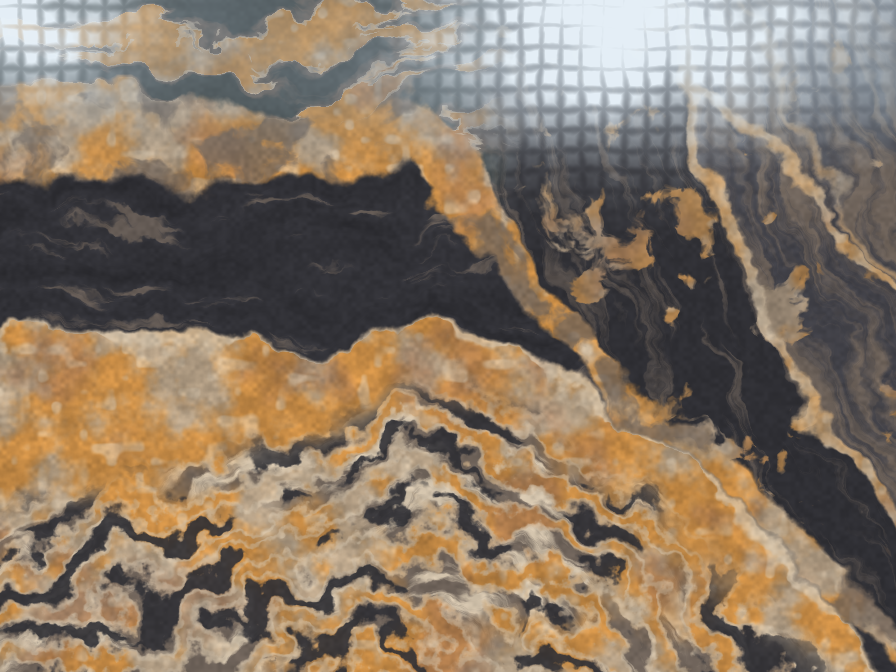
Write a Shadertoy shader that draws this texture.

```glsl
// Polished granite slab: gold and cream layers folded around dark bands.
// Warped arcs and lines split the slab into zones, and noise fills each one.
// A hazy window reflection seen through a mesh lies over the upper edge.

const vec3 CHARCOAL = vec3(0.185, 0.185, 0.205);
const vec3 TAUPE    = vec3(0.43, 0.385, 0.35);
const vec3 BEIGE    = vec3(0.70, 0.62, 0.52);
const vec3 CREAM    = vec3(0.82, 0.76, 0.67);
const vec3 GOLD     = vec3(0.77, 0.54, 0.27);
const vec3 RUST     = vec3(0.60, 0.43, 0.31);
const vec3 SLATE    = vec3(0.53, 0.59, 0.64);
const vec3 GLARE    = vec3(0.91, 0.95, 0.98);
const vec3 SHADE    = vec3(0.24, 0.27, 0.27);
const vec2 FOLD_CENTER = vec2(0.55, -0.25);
const float FOLD_RADIUS = 0.75;
const float EDGE = 0.006;
const float MESH_SIZE = 0.031;
const float VEIN_RATE = 11.5;

float hash(vec2 p) {
    return fract(sin(dot(p, vec2(127.1, 311.7))) * 43758.5453);
}

float noise(vec2 p) {
    vec2 i = floor(p), f = fract(p);
    f = f * f * (3.0 - 2.0 * f);
    return mix(mix(hash(i), hash(i + vec2(1, 0)), f.x),
               mix(hash(i + vec2(0, 1)), hash(i + vec2(1, 1)), f.x), f.y);
}

float fbm(vec2 p) {
    float sum = 0.0, amp = 0.516;
    for (int i = 0; i < 5; i++) {
        sum += amp * noise(p);
        p = mat2(1.6, 1.2, -1.2, 1.6) * p + 7.3;
        amp *= 0.5;
    }
    return sum;
}

vec2 warp(vec2 p, float scale) {
    return vec2(fbm(p * scale + 3.1), fbm(p * scale + 41.7)) - 0.5;
}

float above(float level, float x) { return smoothstep(level - EDGE, level + EDGE, x); }

float line(float d, float width) {
    return 1.0 - smoothstep(width - EDGE * 0.5, width + EDGE, abs(d));
}

// Mottled gold with pale crystals and rusty stains
vec3 goldStone(vec2 p) {
    vec3 c = mix(GOLD, BEIGE, smoothstep(0.46, 0.72, fbm(p * 13.0 + 5.0)));
    c = mix(c, RUST, 0.6 * smoothstep(0.5, 0.72, fbm(p * 9.0 + 20.0)));
    c = mix(c, CREAM, 0.5 * smoothstep(0.68, 0.9, noise(p * 48.0)));
    return c * (0.8 + 0.38 * fbm(p * 30.0));
}

// Folded core: gold crossed by taupe seams with black veins and cream rims
vec3 coreStone(vec2 p, float layer, float rim) {
    vec3 c = goldStone(p);
    float wave = layer * VEIN_RATE + 2.0 * (fbm(p * 5.5 + 9.0) - 0.5) + 1.1 * (fbm(p * 24.0) - 0.5);
    float vein = abs(fract(wave) - 0.5) / VEIN_RATE;
    float zone = 1.0 - smoothstep(0.62, 0.71, layer + 0.12 * (fbm(p * 4.0) - 0.5));
    float seam = zone * smoothstep(0.36, 0.58, fbm(p * 6.0 + 60.0));
    float grain = fbm(vec2(layer * 55.0, p.x * 14.0));
    vec3 seamColor = mix(TAUPE, CREAM, smoothstep(0.42, 0.72, grain));
    c = mix(c, seamColor, seam * (1.0 - smoothstep(0.015, 0.034, vein)));
    c = mix(c, CREAM, 0.5 * zone * line(vein - 0.026, 0.004));
    float width = 0.017 * smoothstep(0.36, 0.7, fbm(p * 10.0 + 80.0));
    c = mix(c, CHARCOAL, 0.9 * zone * line(vein, width) * smoothstep(0.002, 0.006, width));
    float rimWidth = 0.005 + 0.04 * smoothstep(0.42, 0.75, fbm(p * 10.0 + 33.0));
    return mix(c, CREAM, 0.7 * (1.0 - smoothstep(rimWidth * 0.5, rimWidth, rim)));
}

// Steep dark flank with brown streaks and pale veins
vec3 flankStone(vec2 p, vec2 w) {
    float side = w.x - 1.06 + (w.y - 0.81) * 0.45;
    float streak = fbm(vec2(side * 75.0, p.y * 7.0));
    vec3 dark = mix(CHARCOAL, TAUPE, 0.6 * smoothstep(0.5, 0.8, streak));
    vec3 brown = mix(CHARCOAL * 1.35, TAUPE, smoothstep(0.25, 0.75, streak));
    vec3 c = mix(dark, brown, above(0.0, side));
    vec2 island = (p - vec2(0.96, 0.66)) * vec2(8.0, 11.0);
    float spots = fbm(w * 17.0 + 12.0) + 0.22 * exp(-dot(island, island));
    c = mix(c, mix(goldStone(p), TAUPE, 0.35), smoothstep(0.66, 0.74, spots));
    float dx = w.x - 1.024;
    float upper = (w.y - 0.887 + 0.3 * dx + 2.0 * dx * dx) * 0.75;
    float thin = (w.y - 0.965 + 1.5 * (w.x - 1.11)) * 0.55;
    float swell = 0.4 + fbm(p * 18.0);
    float pale = line(side, 0.011 * swell);
    pale = max(pale, line(upper, 0.009 * swell) * above(0.0, dx));
    pale = max(pale, 0.7 * line(thin, 0.004 * swell));
    return mix(c, mix(goldStone(p), CREAM, fbm(p * 35.0)), 0.85 * pale);
}

vec3 stone(vec2 p) {
    vec2 w = p + 0.13 * warp(p, 5.0) + 0.045 * warp(p, 22.0);
    vec2 q = w - FOLD_CENTER;
    float r = length(vec2(q.x * (q.x > 0.0 ? 1.0 : 0.15), q.y));
    float layer = r + 0.35 * max(0.6 - w.x, 0.0);
    float arc = r - FOLD_RADIUS;
    float slope = (w.y - 0.73 + 1.1 * max(w.x - 0.62, 0.0)) * 0.75;
    float band = min(arc, slope);

    // Main dark band with faint bedding flecks
    float bedding = fbm(vec2(p.x * 9.0, w.y * 45.0));
    vec3 c = CHARCOAL * mix(0.8, 1.25, bedding);
    c = mix(c, TAUPE, 0.8 * smoothstep(0.66, 0.8, bedding));

    // Outer layers: broken gold on the left, dark flank on the right
    float strata = fbm(vec2(w.x * 6.0, w.y * 24.0) + 15.0);
    vec3 outer = mix(SHADE, TAUPE, smoothstep(0.38, 0.5, strata));
    outer = mix(outer, goldStone(p), above(0.51, strata));
    outer = mix(outer, CREAM, 0.6 * line(strata - 0.51, 0.014));
    outer = mix(outer, flankStone(p, w), smoothstep(0.7, 0.8, w.x));

    vec3 ribbon = mix(goldStone(p), TAUPE, 0.75 * smoothstep(0.5, 0.64, fbm(w * 14.0 + 70.0)));
    c = mix(c, ribbon, above(0.0, band));
    c = mix(c, outer, above(mix(0.095, 0.05, smoothstep(0.6, 1.0, p.x)), band));
    c = mix(c, coreStone(p, layer, -arc), above(0.0, -arc));
    return c * (0.92 + 0.16 * noise(p * 150.0));
}

float glow(vec2 p, vec2 center, vec2 size) {
    vec2 d = (p - center) / size;
    return exp(-dot(d, d));
}

// Pale window light broken by a soft woven mesh
vec3 addReflection(vec3 c, vec2 p) {
    vec2 m = p + 0.016 * warp(p, 14.0);
    vec2 cell = abs(fract(m / MESH_SIZE) - 0.5);
    float wires = smoothstep(0.14, 0.48, max(cell.x, cell.y));
    float light = 1.75 * glow(p, vec2(0.85, 0.99), vec2(0.19, 0.16));
    light += 1.5 * glow(p, vec2(0.02, 0.98), vec2(0.15, 0.1));
    light += 0.85 * glow(p, vec2(1.12, 0.97), vec2(0.24, 0.15));
    light *= 0.45 + 1.1 * fbm(p * 11.0 + 50.0);
    float side = smoothstep(0.55, 0.9, p.x);
    float haze = smoothstep(0.73, 0.9, p.y) * (0.2 + 0.4 * fbm(p * 6.0 + 90.0) + 0.2 * side);
    c = mix(c, SLATE, haze);
    return mix(c, GLARE, clamp(light * (1.0 - 0.55 * wires), 0.0, 0.97));
}

void mainImage(out vec4 fragColor, in vec2 fragCoord) {
    vec2 p = fragCoord / iResolution.y;
    fragColor = vec4(clamp(addReflection(stone(p), p), 0.0, 1.0), 1.0);
}
```
